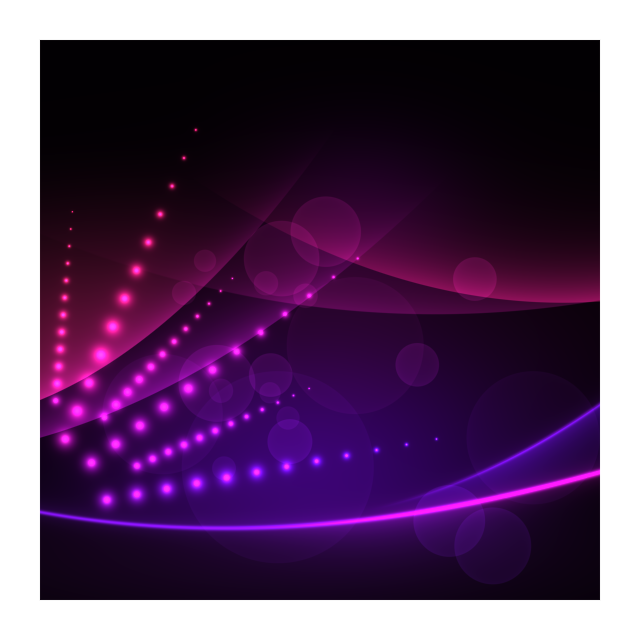
Reproduce this background procedurally as a Shadertoy shader.

```glsl
// Dark violet and crimson light veils with glowing bead strings, soft discs and a white frame.

float hash(float n) {
    return fract(sin(n * 127.1) * 43758.5453);
}

float gaussian(vec2 p, vec2 center, vec2 size) {
    vec2 q = (p - center) / size;
    return exp(-dot(q, q));
}

// Light with a sharp edge at d = 0, fading out over the given width.
float veil(float d, float width) {
    return smoothstep(-0.0012, 0.0012, d) * exp(-max(d, 0.0) / width);
}

// Approximate distance above the parabola y = c.x + c.y * t + c.z * t * t.
float aboveCurve(vec2 p, float start, vec3 c) {
    float t = p.x - start;
    float slope = c.y + 2.0 * c.z * t;
    return (p.y - c.x - t * (c.y + c.z * t)) / sqrt(1.0 + slope * slope);
}

// Translucent disc with a slightly brighter rim.
vec3 disc(vec2 p, vec2 center, float radius) {
    float d = length(p - center) - radius;
    float shape = smoothstep(0.0012, -0.0012, d) * (0.75 + 0.35 * exp(min(d, 0.0) / 0.006));
    vec3 tint = mix(vec3(0.30, 0.06, 0.55), vec3(0.55, 0.08, 0.42), smoothstep(0.2, 0.6, center.y));
    return tint * shape;
}

// Twelve glowing beads, growing from head to tail.
vec3 beads(vec2 p, vec2 head, vec2 tail, float size, vec3 tint) {
    vec3 light = vec3(0.0);
    for (int i = 0; i < 12; i++) {
        float t = float(i) / 11.0;
        float radius = size * mix(0.16, 1.0, smoothstep(-0.05, 0.75, t));
        float d = length(p - mix(head, tail, t)) / radius;
        vec3 halo = mix(tint, vec3(0.75, 0.05, 0.85), 0.75 * t * t);
        light += halo * (0.75 * exp(-d * d * 1.3) + 0.18 * exp(-d * 1.1));
        light += vec3(0.65, 0.18, 0.50) * exp(-d * d * 7.0);
    }
    return light;
}

void mainImage(out vec4 fragColor, in vec2 fragCoord) {
    vec2 p = fragCoord / iResolution.xy;

    // Signed heights over the sweeping curves
    float upperSweep = aboveCurve(p, 0.0625, vec3(0.375, 0.409, 1.107));
    float lowerSweep = aboveCurve(p, 0.0625, vec3(0.316, 0.287, 0.556));
    float upperBowl = aboveCurve(p, 0.88, vec3(0.527, 0.0, 0.58));
    float lowerBowl = aboveCurve(p, 0.68, vec3(0.509, 0.0, 0.33));
    float ribbon = aboveCurve(p, 0.35, vec3(0.1745, 0.0, 0.31 - 0.06 * p.x));
    float branch = aboveCurve(p, 0.573, vec3(0.203, 0.21, 0.668));

    // Background haze
    float aboveRibbon = smoothstep(-0.002, 0.002, ribbon);
    vec3 col = vec3(0.008, 0.0, 0.01);
    col += vec3(0.16, 0.005, 0.36) * gaussian(p, vec2(0.5, 0.27), vec2(0.33, 0.19))
         * mix(0.25, 1.0, aboveRibbon);
    col += vec3(0.13, 0.015, 0.09) * gaussian(p, vec2(0.48, 0.48), vec2(0.5, 0.19))
         * mix(0.6, 1.0, smoothstep(-0.002, 0.002, lowerBowl));
    col += vec3(0.07, 0.015, 0.09) * gaussian(p, vec2(0.4, 0.13), vec2(0.6, 0.12));
    col += vec3(0.08, 0.0, 0.11) * gaussian(p, vec2(0.57, 0.68), vec2(0.16, 0.12));

    // Crimson and purple veils
    float fadeUp = smoothstep(0.8, 0.48, p.y);
    col += vec3(0.37, 0.07, 0.17) * veil(upperSweep, 0.3) * fadeUp * smoothstep(0.5, 0.05, p.x);
    col += vec3(0.22, 0.02, 0.18) * veil(upperSweep, 0.025) * smoothstep(0.82, 0.5, p.y);
    col += vec3(0.32, 0.03, 0.32) * veil(lowerSweep, 0.045) * smoothstep(0.74, 0.38, p.y);
    col += vec3(0.36, 0.045, 0.18) * veil(upperBowl, 0.05) * smoothstep(0.28, 0.7, p.x);
    col += vec3(0.17, 0.02, 0.13) * veil(lowerBowl, 0.04) * smoothstep(0.18, 0.55, p.x);

    // Violet light around the lower ribbon
    float branchFade = smoothstep(0.56, 0.85, p.x);
    col += vec3(0.13, 0.02, 0.32) * veil(-branch, 0.05) * aboveRibbon * branchFade;
    col += vec3(0.19, 0.03, 0.33) * veil(-ribbon, 0.045) * gaussian(p, vec2(0.64, 0.16), vec2(0.22, 0.1));

    // Large soft discs: center and radius
    vec3 discs[13] = vec3[13](
        vec3(0.434, 0.270, 0.150), vec3(0.555, 0.460, 0.107), vec3(0.509, 0.638, 0.055),
        vec3(0.440, 0.596, 0.059), vec3(0.254, 0.353, 0.094), vec3(0.339, 0.401, 0.060),
        vec3(0.833, 0.316, 0.104), vec3(0.702, 0.186, 0.056), vec3(0.770, 0.147, 0.060),
        vec3(0.742, 0.564, 0.034), vec3(0.652, 0.430, 0.034), vec3(0.423, 0.414, 0.034),
        vec3(0.453, 0.310, 0.035));
    for (int i = 0; i < 13; i++) {
        float strength = mix(0.22, 0.09, smoothstep(0.04, 0.1, discs[i].z));
        col += strength * disc(p, discs[i].xy, discs[i].z);
    }

    // Small scattered discs
    for (int i = 0; i < 8; i++) {
        float n = float(i) + 1.0;
        vec2 center = vec2(0.25, 0.2) + vec2(0.4, 0.5) * vec2(hash(n), hash(n + 20.0));
        col += 0.15 * disc(p, center, 0.016 + 0.004 * hash(n + 40.0));
    }

    // Bright ribbon and its faint branch
    vec3 ribbonTint = mix(vec3(0.36, 0.05, 0.68), vec3(0.95, 0.08, 0.9), smoothstep(0.35, 0.8, p.x));
    float ribbonWidth = mix(0.003, 0.0045, p.x);
    col += ribbonTint * (exp(-pow(ribbon / ribbonWidth, 2.0)) + 0.28 * exp(-abs(ribbon) / 0.012));
    col += vec3(0.34, 0.04, 0.62) * branchFade
         * (0.7 * exp(-pow(branch / 0.003, 2.0)) + 0.25 * exp(-abs(branch) / 0.01));

    // Fan of bead strings
    col += beads(p, vec2(0.113, 0.669), vec2(0.087, 0.374), 0.009, vec3(0.95, 0.12, 0.40));
    col += beads(p, vec2(0.306, 0.797), vec2(0.102, 0.314), 0.016, vec3(0.95, 0.10, 0.42));
    col += beads(p, vec2(0.363, 0.565), vec2(0.163, 0.348), 0.011, vec3(0.85, 0.08, 0.60));
    col += beads(p, vec2(0.559, 0.596), vec2(0.143, 0.277), 0.015, vec3(0.75, 0.06, 0.72));
    col += beads(p, vec2(0.483, 0.393), vec2(0.214, 0.272), 0.011, vec3(0.65, 0.05, 0.80));
    col += beads(p, vec2(0.682, 0.314), vec2(0.167, 0.219), 0.015, vec3(0.35, 0.05, 0.95));

    // White frame
    vec2 edge = abs(p - 0.5);
    float frame = smoothstep(-0.001, 0.001, max(edge.x, edge.y) - 0.4375);
    fragColor = vec4(mix(clamp(col, 0.0, 1.0), vec3(1.0), frame), 1.0);
}
```
